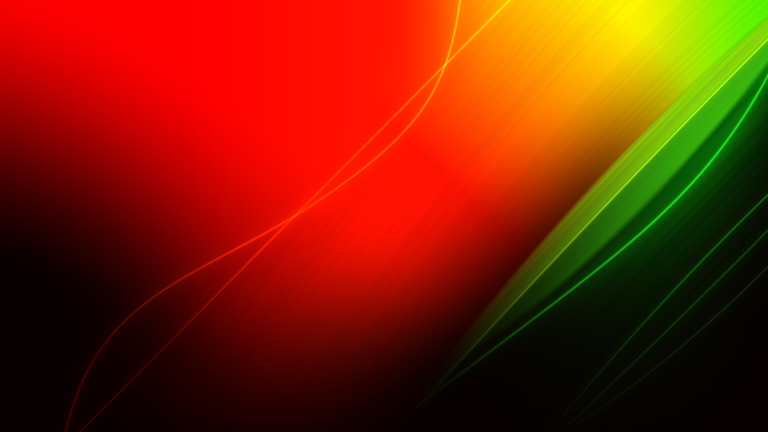
Give the GLSL for this background, as a Shadertoy shader.

```glsl
const vec3 LIME = vec3(0.60, 0.95, 0.04);
const vec3 LEAF = vec3(0.26, 0.76, 0.05);
const vec3 NEON = vec3(0.12, 0.90, 0.08);
const vec3 FOREST = vec3(0.00, 0.36, 0.02);

float hash(float n) {
    n = fract(n * 0.1031);
    n *= n + 33.33;
    return fract(n * (n + n));
}

float noise(float x) {
    float cell = floor(x);
    float t = fract(x);
    return mix(hash(cell), hash(cell + 1.0), t * t * (3.0 - 2.0 * t));
}

// Height of a bent strand that starts at a given point
float arc(float x, vec2 start, float slope, float bend) {
    float u = x - start.x;
    return start.y + slope * u + bend * u * u;
}

// Distance to the zero line of a field, in canvas heights
float lineDistance(float field) {
    float gradient = length(vec2(dFdx(field), dFdy(field))) * iResolution.y;
    return abs(field) / max(gradient, 1e-4);
}

// Thin bright core with a soft halo
float glowLine(float field, float width, float halo) {
    float d = lineDistance(field);
    float core = max(width, 0.6 / iResolution.y);
    return exp(-d * d / (core * core)) + 0.25 * exp(-d / halo);
}

float band(float y, float low, float high, float soft) {
    return smoothstep(-soft, soft, y - low) * smoothstep(-soft, soft, high - y);
}

float bell(float x, float center, float width) {
    float t = (x - center) / width;
    return exp(-t * t);
}

// Horizontal position of the S-shaped strand
float swayX(float y) {
    float reach = 0.435 + 0.03 * (1.0 - y);
    float sway = 0.62 + reach * tanh(3.9 * (y - 0.48)) + 0.05 * (y - 0.5);
    return sway + 0.03 * bell(y, 0.46, 0.12);
}

// Red to yellow light, fading to black at lower left and right
vec3 warmField(vec2 p, float rim) {
    float leftEdge = 0.715 - 0.35 * p.x - 0.35 * p.x * p.x;
    float rightEdge = arc(p.x, vec2(0.926, 0.286), 0.6, 0.33);
    float light = smoothstep(leftEdge - 0.36, leftEdge + 0.36, p.y)
                * smoothstep(rightEdge - 0.23, rightEdge + 0.23, p.y);
    light += 0.27 * (1.0 - light) * bell(p.x, 0.62, 0.27) * smoothstep(-0.15, 0.3, p.y);
    float above = p.y - rim;
    float corner = smoothstep(1.32, 1.68, p.x) * smoothstep(-0.03, 0.02, above);
    light += corner * (1.0 - light);
    light *= smoothstep(-0.07, 0.01, above);

    float ramp = 0.5 + 1.1 * (p.x - 1.06) + 1.15 * (p.y - 1.0);
    float inside = smoothstep(-0.2, 0.1, p.x - swayX(p.y));
    float yellow = clamp(ramp, 0.0, 0.88) * inside + 0.07 * smoothstep(0.4, 0.9, p.x);
    float red = 1.0 - 0.65 * smoothstep(1.44, 1.78, p.x);
    float streaks = 1.0 + 0.045 * inside * (noise(above * 110.0) - 0.5);
    return vec3(red, yellow, 0.0) * light * streaks + vec3(0.025, 0.0, 0.0) * (1.0 - light);
}

void mainImage(out vec4 fragColor, in vec2 fragCoord) {
    vec2 p = fragCoord / iResolution.y;

    // Edges of the green ribbons, from top to bottom
    float rim = arc(p.x, vec2(0.995, 0.12), 1.3, -0.3);
    float spine = arc(p.x, vec2(0.96, 0.05), 1.1, -0.06);
    float fold = arc(p.x, vec2(1.146, 0.225), 0.7, 0.47);
    float u = max(p.x - 0.926, 0.0);
    float hem = arc(p.x, vec2(0.926, 0.03), 0.75, 0.0) + 0.41 * pow(u, 6.0);

    vec3 color = warmField(p, rim);

    // Dark green veil under the ribbons
    float rise = smoothstep(0.95, 1.7, p.x);
    float grain = noise((p.y - spine) * 110.0);
    float veil = exp(-max(hem - p.y, 0.0) / 0.14) * smoothstep(-0.01, 0.03, spine - p.y);
    color += FOREST * veil * rise * rise * (0.85 + 0.3 * grain);

    // Translucent ribbons
    float leafAlpha = band(p.y, fold, spine, 0.012) * rise;
    color = mix(color, LEAF * (0.5 + 0.5 * rise), leafAlpha * (0.75 + 0.1 * grain));
    float limeAlpha = band(p.y, spine, rim, 0.012) * smoothstep(0.97, 1.65, p.x);
    color = mix(color, LIME, limeAlpha * (0.75 + 0.12 * grain));

    // Bright ribbon strands
    float fade = smoothstep(0.9, 1.5, p.x);
    color += LIME * fade * 0.42 * glowLine(p.y - spine, 0.0025, 0.014);
    color += NEON * fade * 0.5 * glowLine(p.y - hem, 0.0028, 0.016);
    color += LIME * fade * 0.08 * glowLine(p.y - rim, 0.002, 0.012);

    // Thin strands fanning out in the lower right corner
    float fanFade = smoothstep(1.2, 1.75, p.x);
    for (int i = 0; i < 3; i++) {
        float k = float(i);
        vec2 start = vec2(1.285 + 0.045 * k, 0.016 + 0.014 * k);
        float strand = arc(p.x, start, 1.2 - 0.26 * k, -0.24 + 0.32 * k);
        float strength = 0.34 - 0.1 * k;
        color += NEON * strength * fanFade * glowLine(p.y - strand, 0.0018, 0.01);
    }

    // Two warm strands crossing over the red
    vec3 strandColor = mix(vec3(0.3, 0.01, 0.0), vec3(0.75, 0.5, 0.02), smoothstep(0.15, 0.9, p.y));
    color += strandColor * 0.6 * glowLine(p.x - swayX(p.y), 0.0023, 0.014);
    color += strandColor * 0.5 * glowLine(p.x - 0.185 - 0.995 * p.y, 0.002, 0.007);

    fragColor = vec4(clamp(color, 0.0, 1.0), 1.0);
}
```
